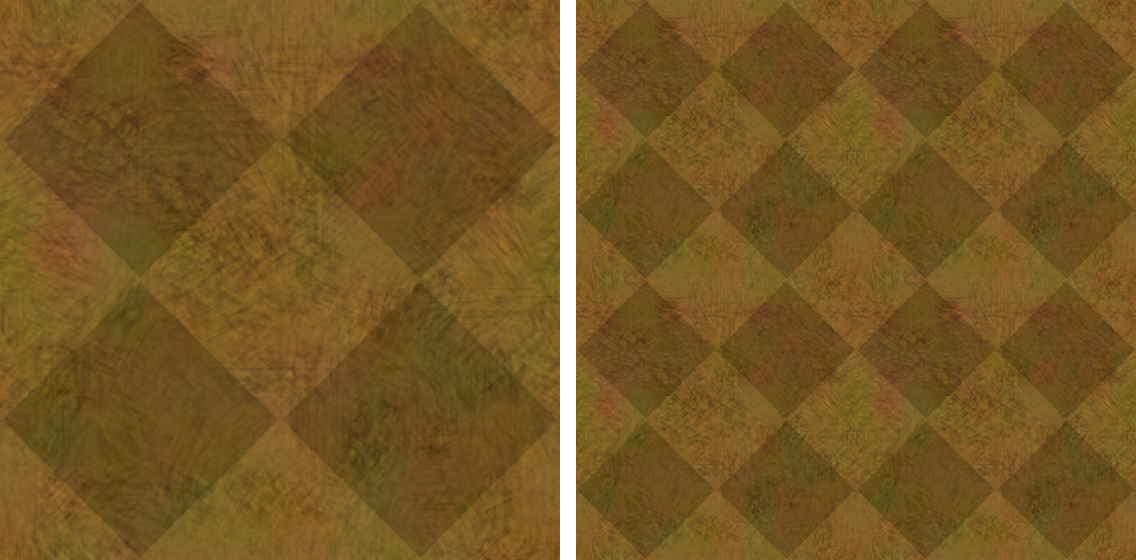
Left, the tile; right, the same tile 2 across and 2 down.
This pattern is drawn by a WebGL 2 fragment shader. Its source:

```glsl
#version 300 es
precision highp float;
// Two by two dark diamonds on ochre, with mottled tint and worn crosshatched grain; tiles.
uniform vec2 u_resolution;
out vec4 fragColor;

const float PI = 3.14159265;
const float REPEATS = 2.0;
const vec3 LIGHT_OCHRE = vec3(0.502, 0.375, 0.146);
const vec3 DARK_OCHRE = vec3(0.416, 0.311, 0.114);

float hash(vec2 p, float seed) {
    return fract(sin(dot(p, vec2(127.1, 311.7)) + seed * 17.3) * 43758.5453);
}

// Value noise that wraps after a whole number of cells
float wrapNoise(vec2 p, vec2 period, float seed) {
    vec2 cell = floor(p);
    vec2 f = fract(p);
    f = f * f * (3.0 - 2.0 * f);
    vec2 a = mod(cell, period);
    vec2 b = mod(cell + 1.0, period);
    float low = mix(hash(a, seed), hash(vec2(b.x, a.y), seed), f.x);
    float high = mix(hash(vec2(a.x, b.y), seed), hash(b, seed), f.x);
    return mix(low, high, f.y);
}

float tileNoise(vec2 uv, float cells, float seed) {
    return wrapNoise(uv * cells, vec2(cells), seed);
}

// Noise stretched along a whole-number direction, so it still wraps
float strokeNoise(vec2 uv, vec2 dir, float across, float along, float seed) {
    vec2 cells = max(vec2(1.0), round(vec2(across, along) / length(dir)));
    vec2 q = vec2(dot(uv, vec2(-dir.y, dir.x)), dot(uv, dir));
    return wrapNoise(q * cells, cells, seed);
}

// Coverage of a diamond inside each square repeat
float diamond(vec2 uv, float repeats, float radius, float soft) {
    vec2 q = abs(fract(uv * repeats) - 0.5);
    float d = (q.x + q.y - radius) / (repeats * sqrt(2.0));
    return 1.0 - smoothstep(-soft, soft, d);
}

// Soft blotches centred on zero
float mottle(vec2 uv, float cells, float seed) {
    float n = 0.6 * tileNoise(uv, cells, seed);
    n += 0.3 * tileNoise(uv, cells * 2.0, seed + 1.0);
    n += 0.1 * tileNoise(uv, cells * 5.0, seed + 2.0);
    return n - 0.5;
}

// Patches of strokes in eight directions: x = dark scratches, y = fine grain
vec2 hatching(vec2 uv) {
    vec2 sum = vec2(0.0);
    for (int i = 0; i < 8; i++) {
        float k = float(i);
        float angle = k * PI / 8.0;
        vec2 dir = round(2.0 * vec2(cos(angle), sin(angle)));
        float patchMask = smoothstep(0.45, 0.8, tileNoise(uv, 9.0, 20.0 + k));
        float ridge = 1.0 - abs(2.0 * strokeNoise(uv, dir, 84.0, 13.0, 40.0 + k) - 1.0);
        sum.x += patchMask * smoothstep(0.65, 1.0, ridge);
        float fine = strokeNoise(uv, dir, 170.0, 55.0, 60.0 + k) - 0.5;
        sum.y += fine * (0.25 + patchMask);
    }
    return sum;
}

void main() {
    vec2 uv = gl_FragCoord.xy / u_resolution;
    float soft = max(0.0015, 0.7 / min(u_resolution.x, u_resolution.y));

    // Diamond field with slightly frayed borders
    vec2 fray = vec2(tileNoise(uv, 90.0, 3.0), tileNoise(uv, 90.0, 4.0)) - 0.5;
    float inside = diamond(uv + 0.003 * fray, REPEATS, 0.492, soft);
    vec3 colour = mix(LIGHT_OCHRE, DARK_OCHRE, inside);

    // Rust to olive tint, with broad and fine light variation
    float rust = mottle(uv, 9.0, 7.0);
    float olive = mottle(uv, 8.0, 11.0);
    float grey = mottle(uv, 10.0, 15.0);
    colour += rust * vec3(0.10, -0.035, 0.015);
    colour += olive * vec3(-0.035, 0.055, -0.02);
    colour += grey * vec3(0.01, 0.015, 0.07);

    // Crosshatched wear and woven grain
    vec2 hatch = hatching(uv);
    float speck = tileNoise(uv, 190.0, 90.0) - 0.5;
    float tone = 1.035 - 0.085 * hatch.x + 0.10 * hatch.y + 0.09 * speck;
    colour *= tone;
    colour.r += 0.008 * (hatch.x - 0.4);

    fragColor = vec4(clamp(colour, 0.0, 1.0), 1.0);
}
```
